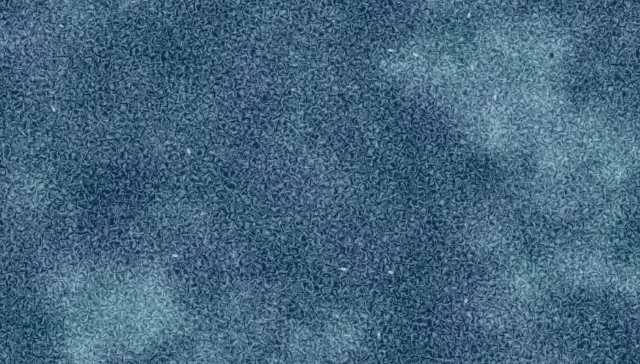
A Shadertoy shader for this texture:

```glsl
vec2 hash2(vec2 cell) {
    uvec2 q = uvec2(ivec2(cell) + 4096) * uvec2(1597u, 3812u);
    uint n = (q.x ^ (q.y * 2713u)) * 747796405u + 2891336u;
    n = ((n >> 15u) ^ n) * 277803u;
    n ^= n >> 13u;
    uint m = n * 1664525u + 10139u;
    m ^= m >> 16u;
    return vec2(n & 65535u, m & 65535u) / 65535.0;
}

float corner(vec2 cell, vec2 offset) {
    float angle = 6.2832 * hash2(cell).x;
    return dot(vec2(cos(angle), sin(angle)), offset);
}

float gradientNoise(vec2 p) {
    vec2 i = floor(p), f = fract(p);
    vec2 u = f * f * f * (f * (f * 6.0 - 15.0) + 10.0);
    vec2 e = vec2(1.0, 0.0);
    return mix(mix(corner(i, f), corner(i + e.xy, f - e.xy), u.x),
               mix(corner(i + e.yx, f - e.yx), corner(i + 1.0, f - 1.0), u.x), u.y);
}

float fbm(vec2 p) {
    float sum = 0.0, amplitude = 0.55;
    for (int i = 0; i < 6; i++) {
        sum += amplitude * gradientNoise(p);
        p = mat2(1.6, 1.2, -1.2, 1.6) * p + 7.3;
        amplitude *= 0.62;
    }
    return sum;
}

float glow(vec2 p, vec2 center, vec2 radius) {
    vec2 d = (p - center) / radius;
    return exp(-dot(d, d));
}

// Short curled fibres, with a weaker coarse layer below
float fibreGrain(vec2 p) {
    vec2 curl = vec2(gradientNoise(p * 62.0), gradientNoise(p * 62.0 + 31.7));
    float fine = gradientNoise(p * 132.0 + 1.3 * curl);
    float coarse = gradientNoise(p * 71.0 + 11.0);
    return fine + 0.3 * coarse;
}

// Sparse chips: x is pale coverage, y is dark coverage
vec2 chips(vec2 p) {
    vec2 cell = floor(p * 9.0), found = vec2(0.0);
    vec2 pick = hash2(cell + 300.0);
    vec2 center = 0.2 + 0.6 * hash2(cell + 700.0);
    vec2 d = fract(p * 9.0) - center;
    float angle = 6.2832 * pick.y;
    d = mat2(cos(angle), -sin(angle), sin(angle), cos(angle)) * d;
    float size = 0.02 + 0.025 * pick.y;
    float edge = 9.0 / iResolution.y;
    float cover = 1.0 - smoothstep(-edge, edge, length(d * vec2(0.6, 1.2)) - size);
    found.x = cover * step(0.87, pick.x);
    found.y = cover * step(pick.x, 0.05);
    return found;
}

void mainImage(out vec4 fragColor, in vec2 fragCoord) {
    vec2 p = fragCoord / iResolution.y;

    // Broad worn areas with ragged borders
    float cloud = fbm(p * 3.2 + 4.0);
    float worn = glow(p, vec2(1.40, 0.80), vec2(0.27, 0.22))
               + 0.7 * glow(p, vec2(1.55, 0.60), vec2(0.22, 0.18))
               + 0.75 * glow(p, vec2(0.34, 0.14), vec2(0.28, 0.20))
               + 0.85 * glow(p, vec2(0.78, 0.08), vec2(0.17, 0.18))
               + 0.6 * glow(p, vec2(1.55, 0.26), vec2(0.25, 0.16))
               + 0.35 * glow(p, vec2(0.15, 0.98), vec2(0.35, 0.12));
    float patches = smoothstep(0.15, 1.0, worn + 1.1 * cloud);

    // Small pale clumps
    float clumps = smoothstep(0.15, 0.6, gradientNoise(p * 13.0) + 0.6 * gradientNoise(p * 37.0));

    float grain = fibreGrain(p);
    float tone = 0.27 + 0.36 * patches + 0.35 * cloud + 0.14 * clumps;
    tone += grain * mix(0.88, 0.76, patches);
    tone = clamp(tone, -0.14, 1.15);

    // Slate blue ramp, slightly greener where worn
    vec3 color = mix(vec3(0.11, 0.24, 0.35), vec3(0.55, 0.68, 0.76), tone);
    color += vec3(-0.008, 0.012, 0.0) * patches;
    color += vec3(0.03, -0.01, 0.02) * gradientNoise(p * 5.0 + 20.0);

    vec2 chip = chips(p);
    color = mix(color, vec3(0.76, 0.86, 0.89), 0.8 * chip.x);
    color = mix(color, vec3(0.03, 0.11, 0.18), 0.8 * chip.y);
    fragColor = vec4(color, 1.0);
}
```
